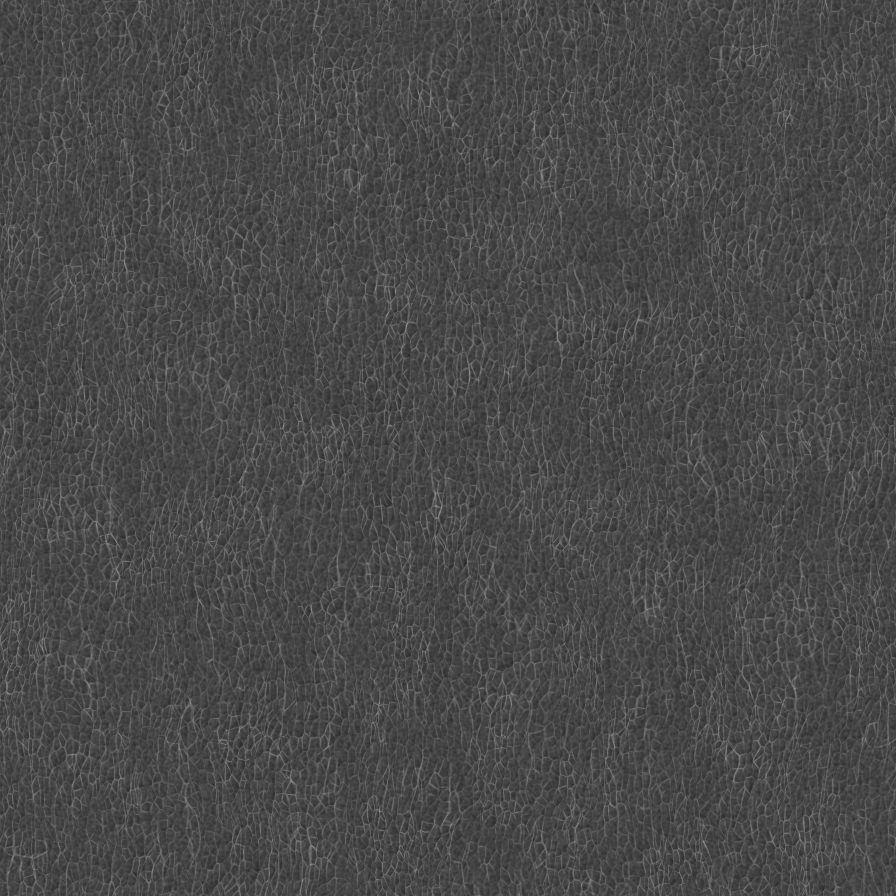
A WebGL 2 fragment shader for this texture:

```glsl
#version 300 es
precision highp float;
// Dark grey worn leather: a fine net of pale creases, mostly upright.
// Two stretched and warped Voronoi nets give the creases; gradient noise
// fades them in patches and adds soft mottling and a fine grain.

#define BASE_GREY 0.258
#define NET_SCALE vec2(132.0, 72.0)
#define NET_LIGHT 0.175
#define FOLD_SCALE vec2(84.0, 23.0)
#define FOLD_LIGHT 0.120
#define CREASE_WIDTH 0.0015
#define BROAD_WARP 0.022
#define FINE_WARP 0.0034
#define CELL_RELIEF 0.068
#define MOTTLE 0.024
#define GRAIN 0.120

uniform vec2 u_resolution;
out vec4 fragColor;

// Two independent values from 0 to 1 for a lattice cell
vec2 hash2(vec2 cell) {
  uvec2 q = uvec2(ivec2(cell) + 4096);
  q = q * 1664525u + 1013904223u;
  q.x += q.y * 1664525u;
  q.y += q.x * 1664525u;
  q ^= q >> 16u;
  q.x += q.y * 1664525u;
  q.y += q.x * 1664525u;
  q ^= q >> 16u;
  return vec2(q >> 8u) / exp2(24.0);
}

float cornerSlope(vec2 cell, vec2 offset) {
  float angle = 6.28318 * hash2(cell).x;
  return dot(vec2(cos(angle), sin(angle)), offset);
}

// Gradient noise, about -0.7 to 0.7
float noise(vec2 p) {
  vec2 i = floor(p), f = p - i;
  vec2 s = f * f * f * (f * (f * 6.0 - 15.0) + 10.0);
  vec2 e = vec2(1.0, 0.0);
  float low = mix(cornerSlope(i, f), cornerSlope(i + e, f - e), s.x);
  float high = mix(cornerSlope(i + e.yx, f - e.yx), cornerSlope(i + 1.0, f - 1.0), s.x);
  return mix(low, high, s.y);
}

vec2 noise2(vec2 p) {
  return vec2(noise(p), noise(p + vec2(71.0, 37.0)));
}

vec2 seedPoint(vec2 cell) {
  return cell + 0.5 + 0.9 * (hash2(cell) - 0.5);
}

// Stretched Voronoi net: xy = vector to the nearest seed in cell units,
// z = distance to the cell edge in canvas units
vec3 creaseNet(vec2 p, vec2 scale) {
  vec2 home = floor(p), nearest = vec2(9.0), nearestCell = home;
  for (int y = -1; y <= 1; y++)
  for (int x = -1; x <= 1; x++) {
    vec2 cell = home + vec2(x, y);
    vec2 toSeed = seedPoint(cell) - p;
    if (dot(toSeed, toSeed) < dot(nearest, nearest)) {
      nearest = toSeed;
      nearestCell = cell;
    }
  }
  float edge = 9.0;
  for (int y = -2; y <= 2; y++)
  for (int x = -2; x <= 2; x++) {
    if (x == 0 && y == 0) continue;
    vec2 toSeed = seedPoint(nearestCell + vec2(x, y)) - p;
    vec2 across = toSeed - nearest;
    edge = min(edge, dot(0.5 * (nearest + toSeed), across) / length(across * scale));
  }
  return vec3(nearest, edge);
}

// Soft ridge profile, never thinner than about a pixel
float ridge(float edge, float pixel) {
  float w = max(CREASE_WIDTH, 0.75 * pixel);
  return (1.0 - smoothstep(0.0, w, edge)) * CREASE_WIDTH / w;
}

void main() {
  float unit = min(u_resolution.x, u_resolution.y);
  vec2 uv = gl_FragCoord.xy / unit;

  // Bend the hide so creases wander and lean
  vec2 hide = uv + BROAD_WARP * noise2(uv * vec2(9.0, 7.0))
                 + FINE_WARP * noise2(uv * vec2(62.0, 48.0) + 13.0);

  // Patches where the creases are dense, and breaks along each crease
  float patches = noise(hide * vec2(17.0, 9.0) + 5.0) + 0.7 * noise(uv * vec2(42.0, 20.0) + 50.0);
  float worn = smoothstep(-0.65, 0.65, patches);
  float breaks = smoothstep(-0.4, 0.4, noise(hide * vec2(105.0, 42.0) + 23.0));
  float foldMask = smoothstep(-0.25, 0.35, noise(hide * vec2(46.0, 13.0) + 91.0));

  // Crease nets
  vec3 net = creaseNet(hide * NET_SCALE, NET_SCALE);
  vec3 fold = creaseNet(hide * FOLD_SCALE + 17.0, FOLD_SCALE);
  float netLine = ridge(net.z, 1.0 / unit);
  float foldLine = ridge(fold.z, 1.0 / unit);

  // Tone: mottling, cell relief lit from the upper left, creases, grain
  float grey = BASE_GREY;
  grey += MOTTLE * (0.6 * noise(uv * vec2(11.0, 8.0) + 3.0) + 0.5 * noise(uv * vec2(44.0, 17.0) + 8.0));
  grey += CELL_RELIEF * dot(net.xy, vec2(0.8, -0.6)) * (0.5 + 0.5 * worn);
  grey += NET_LIGHT * netLine * (0.4 + 0.6 * worn) * (0.2 + 0.8 * breaks);
  grey += FOLD_LIGHT * foldLine * foldMask;
  grey += GRAIN * (0.6 * noise(uv * 263.0) + 0.3 * noise(uv * vec2(170.0, 120.0) + 29.0));

  fragColor = vec4(vec3(clamp(grey, 0.0, 1.0)), 1.0);
}
```
